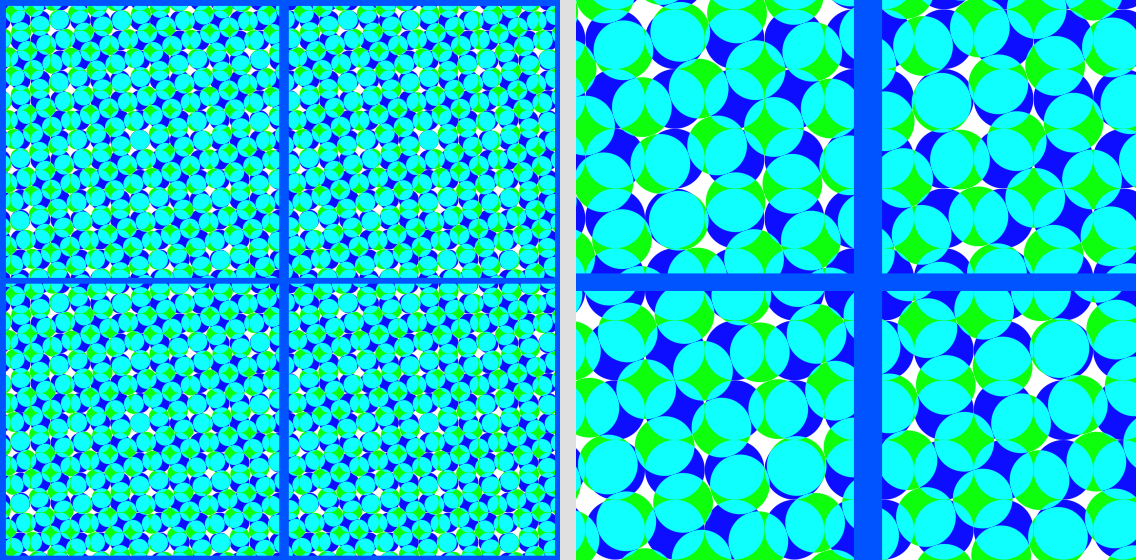
Left, the full canvas; right, a detail of the centre.
Reproduce this pattern procedurally as a WebGL 2 fragment shader.

```glsl
#version 300 es
precision highp float;

uniform vec2 u_resolution;
out vec4 outColor;

// Coverage of a square grid of touching discs, one disc centred on the origin
float discGrid(vec2 p, float pitch, float pixel) {
    vec2 cell = p - pitch * floor(p / pitch + 0.5);
    float edge = length(cell) - 0.5 * pitch;
    return 1.0 - smoothstep(-0.7 * pixel, 0.7 * pixel, edge);
}

// Coverage of a rectangle given by its lower left and upper right corners
float panelMask(vec2 p, vec2 low, vec2 high, float pixel) {
    vec2 inside = min(p - low, high - p);
    return smoothstep(-0.5 * pixel, 0.5 * pixel, min(inside.x, inside.y));
}

mat2 rotation(float angle) {
    float c = cos(angle), s = sin(angle);
    return mat2(c, s, -s, c);
}

void main() {
    float pixel = 1.0 / min(u_resolution.x, u_resolution.y);
    vec2 uv = gl_FragCoord.xy / u_resolution;

    // Two by two panels, each with its own crop of the same figure
    vec2 side = step(vec2(0.507, 0.499), uv);
    vec2 low = mix(vec2(0.0104, 0.0078), vec2(0.5156, 0.5039), side);
    vec2 high = mix(vec2(0.4987, 0.4935), vec2(0.9909, 0.9896), side);
    vec2 centre = mix(vec2(0.25, 0.2448), vec2(0.7656, 0.75), side);
    vec2 p = uv - centre;

    // An upright and a turned grid share the disc at the panel centre
    float upright = discGrid(p, 0.03555, pixel);
    float turned = discGrid(rotation(radians(-18.0)) * p, 0.03555, pixel);

    // Upright discs are blue, turned discs green, overlaps cyan, gaps white
    vec3 blue = vec3(0.05, 0.05, 1.0);
    vec3 green = vec3(0.05, 1.0, 0.05);
    vec3 cyan = vec3(0.06, 1.0, 1.0);
    vec3 discs = mix(mix(vec3(1.0), blue, upright),
                     mix(green, cyan, upright), turned);

    vec3 frame = vec3(0.0, 0.33, 1.0);
    outColor = vec4(mix(frame, discs, panelMask(uv, low, high, pixel)), 1.0);
}
```
